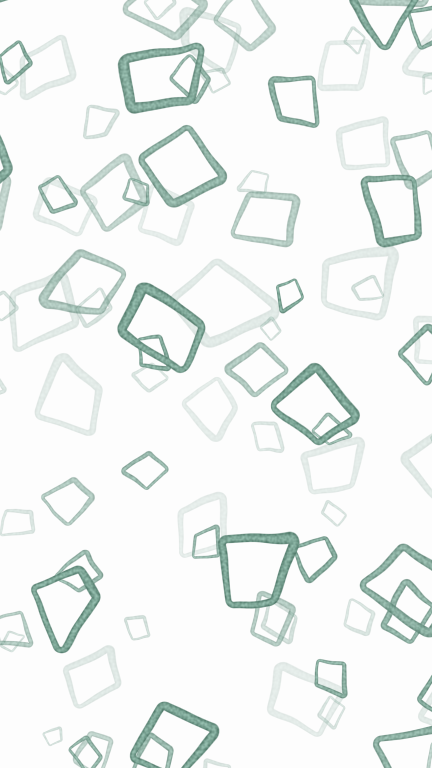
Give the GLSL for this pattern, as a Shadertoy shader.

```glsl
// Scattered rounded four-cornered rings in sage green on near-white paper.
// Five jittered-grid layers run from pale and faint to dark and bold; each ring
// is the outline of a random quad's distance field, shaded like a soft tube.

const vec3 PAPER = vec3(0.992);
const vec3 TUBE_LIGHT = vec3(0.52, 0.68, 0.62);
const vec3 TUBE_DARK = vec3(0.37, 0.53, 0.47);

const float PRESENCE = 0.84;    // chance that a cell holds a ring
const float JITTER = 0.72;      // drift of a ring inside its cell
const float CORNER_ROUND = 0.2; // corner radius, relative to ring radius
const float STROKE = 0.088;     // half stroke, relative to ring radius
const float STROKE_SWING = 0.32;// thick-thin variation around a ring
const float BOW = 0.07;         // gentle bending of the sides
const float GRAIN_SCALE = 150.0;
const float GRAIN = 0.14;

// Each layer: cell size, smallest radius, largest radius, opacity
const int LAYERS = 5;
const vec4 LAYER[LAYERS] = vec4[LAYERS](
    vec4(0.31, 0.075, 0.125, 0.21),
    vec4(0.26, 0.026, 0.055, 0.33),
    vec4(0.37, 0.050, 0.110, 0.55),
    vec4(0.30, 0.038, 0.075, 0.92),
    vec4(0.43, 0.098, 0.130, 0.97));

vec3 hash3(vec3 p) {
    p = fract(p * vec3(0.1031, 0.1030, 0.0973));
    p += dot(p, p.yxz + 33.33);
    return fract((p.xxy + p.yxx) * p.zyx);
}

vec2 gradientAt(vec2 cell) {
    float angle = 6.2832 * hash3(vec3(cell + 300.0, 7.0)).x;
    return vec2(cos(angle), sin(angle));
}

float gradientNoise(vec2 p) {
    vec2 i = floor(p), f = p - i;
    vec2 u = f * f * f * (f * (f * 6.0 - 15.0) + 10.0);
    vec2 e = vec2(1.0, 0.0);
    float low = mix(dot(gradientAt(i), f), dot(gradientAt(i + e), f - e), u.x);
    float high = mix(dot(gradientAt(i + e.yx), f - e.yx),
                     dot(gradientAt(i + 1.0), f - 1.0), u.x);
    return mix(low, high, u.y);
}

mat2 rotation(float angle) {
    float c = cos(angle), s = sin(angle);
    return mat2(c, s, -s, c);
}

// Corner of a unit quad with random angle and reach
vec2 quadCorner(int index, vec3 key) {
    vec3 h = hash3(key + vec3(0.0, 0.0, 11.0 + float(index % 4)));
    float angle = 1.5708 * float(index) + (h.x - 0.5) * 0.75;
    float reach = mix(0.68, 0.9, h.y);
    return reach * vec2(cos(angle), 0.84 * sin(angle));
}

// Signed distance to the random quad with rounded corners
float quadDistance(vec2 p, vec3 key) {
    float nearest = 1e3, inside = -1e3;
    for (int i = 0; i < 4; i++) {
        vec2 a = quadCorner(i, key), side = quadCorner(i + 1, key) - a;
        vec2 q = p - a;
        float along = clamp(dot(q, side) / dot(side, side), 0.0, 1.0);
        nearest = min(nearest, length(q - side * along));
        inside = max(inside, dot(q, vec2(side.y, -side.x)));
    }
    return nearest * sign(inside) - CORNER_ROUND + STROKE;
}

void mainImage(out vec4 fragColor, in vec2 fragCoord) {
    vec2 uv = fragCoord / iResolution.x;
    float pixel = 0.8 / iResolution.x;
    float grain = GRAIN * gradientNoise(uv * GRAIN_SCALE);
    vec3 color = PAPER;

    for (int layer = 0; layer < LAYERS; layer++) {
        vec4 style = LAYER[layer];
        vec2 grid = uv / style.x + 0.37 * float(layer);
        vec2 home = floor(grid);

        for (int n = 0; n < 9; n++) {
            vec2 cell = home + vec2(n % 3 - 1, n / 3 - 1);
            vec3 key = vec3(cell + 40.0, 31.0 * float(layer) + 5.0);
            vec3 place = hash3(key);
            vec3 form = hash3(key + vec3(0.0, 0.0, 5.0));
            if (place.z > PRESENCE) continue;

            // Ring space: centred, turned and scaled to unit radius
            float radius = mix(style.y, style.z, form.x);
            vec2 offset = grid - cell - 0.5 - JITTER * (place.xy - 0.5);
            vec2 p = rotation(6.2832 * form.y) * offset * style.x / radius;
            if (dot(p, p) > 1.7) continue;
            vec2 seed = 17.0 * place.xy;
            p += BOW * vec2(gradientNoise(p * 1.3 + seed),
                            gradientNoise(p * 1.3 + seed + 9.0));

            // Stroke that swells towards one side
            float swell = dot(p, rotation(6.2832 * form.z)[0]);
            float halfWidth = STROKE * (0.92 + STROKE_SWING * swell);
            float ring = abs(quadDistance(p, key));
            float cover = smoothstep(pixel, -pixel, (ring - halfWidth) * radius);

            // Tube shading: light core, darker rims
            float rim = smoothstep(0.15, 1.0, ring / halfWidth);
            vec3 ink = mix(TUBE_LIGHT, TUBE_DARK, rim) + grain;
            float opacity = style.w * mix(0.85, 1.1, place.z / PRESENCE);
            color = mix(color, ink, cover * min(opacity, 1.0));
        }
    }
    fragColor = vec4(color, 1.0);
}
```
